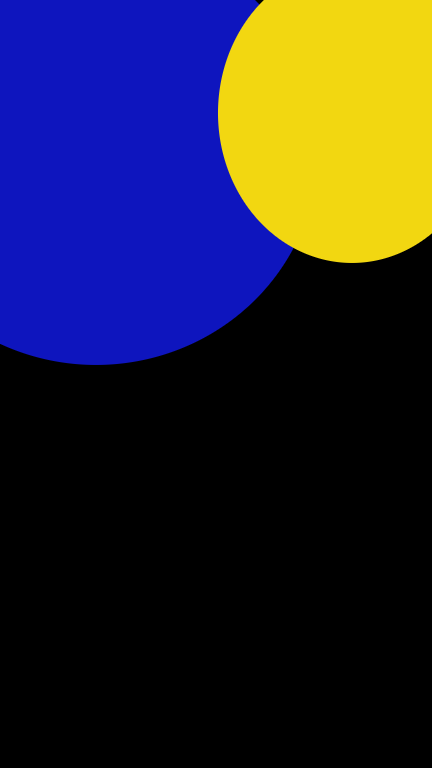
This background is drawn by a Shadertoy shader. Its source:

```glsl
// Two flat ovals on black: a large blue one bleeding off the upper left,
// overlapped by a yellow one bleeding off the upper right.
// Each oval is an implicit ellipse, smoothed over one pixel by its gradient.

const vec3 BLACK  = vec3(0.0);
const vec3 BLUE   = vec3(0.055, 0.082, 0.745);
const vec3 YELLOW = vec3(0.949, 0.843, 0.065);

// Approximate signed distance to an ellipse, negative inside
float ellipseDistance(vec2 p, vec2 center, vec2 radii) {
    vec2 q = (p - center) / radii;
    float slope = 2.0 * length(q / radii);
    return (dot(q, q) - 1.0) / max(slope, 1e-4);
}

// Coverage of a shape, with an edge one pixel wide
float coverage(float dist, float pixel) {
    return clamp(0.5 - dist / pixel, 0.0, 1.0);
}

// Lay an oval, given in fractions of the canvas, over a colour
vec3 paintOval(vec3 base, vec3 paint, vec2 p, vec2 center, vec2 radii,
               vec2 canvas, float pixel) {
    float dist = ellipseDistance(p, center * canvas, radii * canvas);
    return mix(base, paint, coverage(dist, pixel));
}

void mainImage(out vec4 fragColor, in vec2 fragCoord) {
    // Canvas height is one unit
    float pixel = 1.0 / iResolution.y;
    vec2 p = fragCoord * pixel;
    vec2 canvas = vec2(iResolution.x * pixel, 1.0);

    // Back to front
    vec3 color = BLACK;
    color = paintOval(color, BLUE, p, vec2(0.2222, 0.8047),
                      vec2(0.5139, 0.2799), canvas, pixel);
    color = paintOval(color, YELLOW, p, vec2(0.8148, 0.8529),
                      vec2(0.3102, 0.1953), canvas, pixel);

    fragColor = vec4(color, 1.0);
}
```
